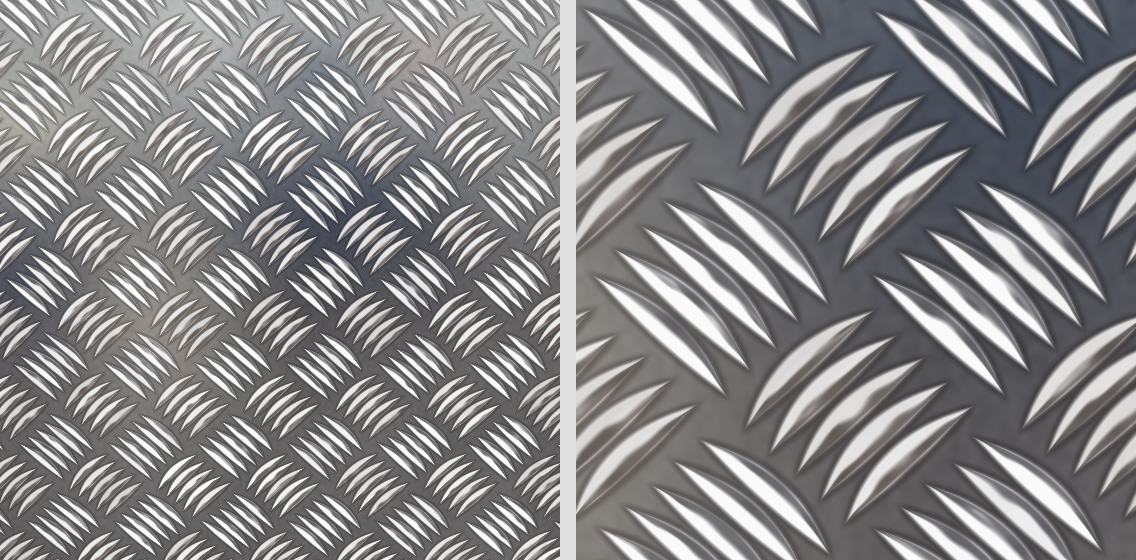
Left, the full canvas; right, a detail of the centre.
A three.js fragment shader for this texture:

```glsl
varying vec2 vUv;

#define BARS_EACH_SIDE 2.0
#define BAR_SPACING 0.129
#define BAR_HALF_LENGTH 0.315
#define BAR_HALF_WIDTH 0.054
#define BAR_BEND 0.034
#define VANISH_X 0.583
#define EDGE 0.011
#define WEAR 0.16

float hash(vec2 p) {
  p = fract(p * vec2(0.1031, 0.1137));
  p += dot(p, p.yx + 33.33);
  return fract((p.x + p.y) * p.x * 17.3);
}

float noise(vec2 p) {
  vec2 i = floor(p), f = fract(p);
  f = f * f * (3.0 - 2.0 * f);
  return mix(mix(hash(i), hash(i + vec2(1.0, 0.0)), f.x),
             mix(hash(i + vec2(0.0, 1.0)), hash(i + 1.0), f.x), f.y);
}

float glow(vec2 p, vec2 center, vec2 size) {
  vec2 d = (p - center) / size;
  return exp(-dot(d, d));
}

// Soft reflections on the flat metal
vec3 plateColor(vec2 p) {
  vec3 c = mix(vec3(0.39, 0.38, 0.385), vec3(0.64, 0.65, 0.65), smoothstep(0.4, 1.0, p.y));
  c += vec3(0.17, 0.16, 0.13) * glow(p, vec2(0.29, 0.43), vec2(0.15, 0.19));
  c += vec3(0.13, 0.12, 0.08) * glow(p, vec2(0.04, 0.78), vec2(0.12, 0.08));
  c += vec3(0.09) * glow(p, vec2(0.36, 0.97), vec2(0.14, 0.12));
  c -= vec3(0.21, 0.18, 0.13) * glow(p, vec2(0.6, 0.63), vec2(0.21, 0.16));
  c -= vec3(0.11, 0.09, 0.05) * glow(p, vec2(0.02, 0.51), vec2(0.13, 0.12));
  c -= vec3(0.10, 0.08, 0.05) * glow(p, vec2(0.56, 0.87), vec2(0.09, 0.07));
  c += vec3(0.05, 0.01, 0.01) * glow(p, vec2(0.75, 0.88), vec2(0.08, 0.09));
  return c + 0.05 * (noise(p * 9.0) - 0.5) + 0.035 * (noise(p * 170.0) - 0.5);
}

// Receding plate: cells shrink towards the bottom
vec2 plateGrid(vec2 p) {
  float cell = 0.155 + 0.0236 * p.y;
  return vec2((p.x - VANISH_X) / cell, 7.656 * (1.0 / 0.1784 - 1.0 / cell));
}

// One of two crossed sets of five raised bars; kind 0 falls, kind 1 rises
vec3 addBars(vec3 color, vec2 grid, float kind) {
  vec2 q = grid - 0.5 * kind;
  vec2 id = floor(q + 0.5);
  vec2 f = q - id;
  vec2 along = normalize(vec2(1.0, 2.0 * kind - 1.0));
  vec2 across = normalize(vec2(1.0 - 2.0 * kind, 1.0));
  vec2 seed = id + vec2(31.0 + 47.0 * kind, 59.0);

  float a = dot(f, along) / BAR_HALF_LENGTH;
  float c = dot(f, across) + BAR_BEND * (a * a - 0.5);
  float bar = clamp(floor(c / BAR_SPACING + 0.5), -BARS_EACH_SIDE, BARS_EACH_SIDE);
  float groupTone = hash(seed) - 0.5;
  float barTone = hash(seed * 3.0 + bar * 7.0) - 0.5;
  a += 0.08 * barTone;
  c -= bar * BAR_SPACING;

  float halfWidth = BAR_HALF_WIDTH * (1.0 - a * a);
  float d = abs(c) - halfWidth;
  float side = c / max(halfWidth, 0.012);
  float ends = 1.0 - smoothstep(0.95, 1.2, abs(a));

  // Shadow in the grooves, with a faint warm reflection
  float shadow = ends * (1.0 - smoothstep(0.0, 0.035, d));
  color *= 1.0 - shadow * vec3(0.27, 0.29, 0.30);

  // Bright flank and darker flank of the bar
  float lit = mix(-side, side, kind);
  float streak = noise(vec2(a * 3.0, side * 2.0) + seed * 5.0 + bar * 11.0) - 0.5;
  float shine = smoothstep(-0.4, 0.12, lit + 0.55 * streak) * (1.0 - 0.35 * smoothstep(0.75, 1.0, lit));
  shine *= 1.0 - 0.12 * kind + WEAR * (groupTone + barTone);
  vec3 darkFlank = mix(vec3(0.50, 0.50, 0.52), vec3(0.50, 0.47, 0.45), kind);
  darkFlank = mix(darkFlank, color, 0.3) + WEAR * streak;
  vec3 metal = mix(darkFlank, vec3(0.98, 0.98, 0.98), clamp(shine, 0.0, 1.0));

  // Thin rim glint on the dark flank
  float rim = smoothstep(0.16, 0.0, abs(lit + 0.82));
  metal += 0.22 * rim * (0.7 + streak);
  float cover = ends * (1.0 - smoothstep(-EDGE, EDGE, d));
  return mix(color, metal, cover);
}

void main() {
  vec2 grid = plateGrid(vUv);
  grid += 0.025 * (vec2(noise(grid * 0.8), noise(grid * 0.8 + 19.0)) - 0.5);
  vec3 color = plateColor(vUv);
  for (int kind = 0; kind < 2; kind++) {
    color = addBars(color, grid, float(kind));
  }
  gl_FragColor = vec4(clamp(color, 0.0, 1.0), 1.0);
}
```
